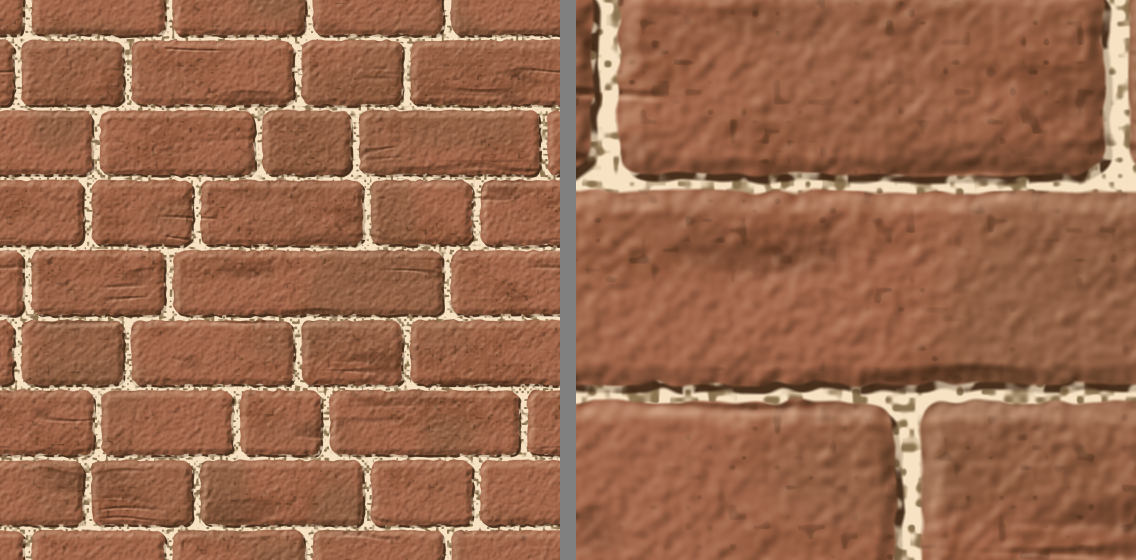
Left, the full canvas; right, a detail of the centre.
This texture is drawn by a WebGL 2 fragment shader. Its source:

```glsl
#version 300 es
precision highp float;

uniform vec2 u_resolution;
out vec4 fragColor;

const vec3 BRICK      = vec3(0.64, 0.40, 0.29);
const vec3 BRICK_DEEP = vec3(0.55, 0.33, 0.22);
const vec3 BRICK_DULL = vec3(0.51, 0.36, 0.25);
const vec3 HIGHLIGHT  = vec3(0.82, 0.64, 0.52);
const vec3 MORTAR     = vec3(0.97, 0.89, 0.77);
const vec3 MORTAR_PIT = vec3(0.55, 0.45, 0.31);
const vec3 SHADOW     = vec3(0.25, 0.15, 0.08);

const float ROWS = 8.0;
const float BED_OFFSET = 0.058;                // height of the lowest bed joint
const vec2 JOINT_HALF = vec2(0.0078, 0.0052);  // half widths: upright, level
const float CORNER = 0.017;
const float BEVEL = 0.013;
const float SOFT = 0.0014;                     // edge smoothing
const float RAGGED = 0.0042;
const float GRAIN = 0.30;
const float RELIEF = 1.35;
const vec2 TO_LIGHT = vec2(-0.0028, 0.0030);

// Upright joints of each course, bottom to top; a doubled value merges bricks.
const vec4 JOINTS[8] = vec4[8](
    vec4(0.156, 0.350, 0.655, 0.850), vec4(0.174, 0.421, 0.581, 0.934),
    vec4(0.031, 0.227, 0.531, 0.725), vec4(0.048, 0.301, 0.301, 0.798),
    vec4(0.156, 0.351, 0.655, 0.850), vec4(0.171, 0.461, 0.634, 0.970),
    vec4(0.031, 0.227, 0.531, 0.725), vec4(0.049, 0.301, 0.551, 0.798));

float hash(vec2 p) {
    return fract(sin(dot(p, vec2(127.1, 311.7))) * 43758.5453);
}

// Value noise that wraps over the unit square.
float noise(vec2 uv, vec2 cells) {
    vec2 p = uv * cells, i = floor(p), f = fract(p);
    f = f * f * (3.0 - 2.0 * f);
    vec2 a = mod(i, cells), b = mod(i + 1.0, cells);
    return mix(mix(hash(a), hash(vec2(b.x, a.y)), f.x),
               mix(hash(vec2(a.x, b.y)), hash(b), f.x), f.y);
}

float least(vec4 v) { return min(min(v.x, v.y), min(v.z, v.w)); }

// Signed distance to the nearest brick (x) and its random seed (y).
vec2 brickAt(vec2 uv) {
    uv += RAGGED * (vec2(noise(uv, vec2(90.0)), noise(uv.yx, vec2(84.0))) - 0.5);
    float course = (uv.y - BED_OFFSET) * ROWS;
    float row = mod(floor(course), ROWS);
    vec4 joints = JOINTS[int(row)];
    float left = least(fract(uv.x - joints));
    float right = least(fract(joints - uv.x));
    vec2 center = vec2(0.5 * (left - right), (fract(course) - 0.5) / ROWS);
    vec2 extent = vec2(0.5 * (left + right), 0.5 / ROWS) - JOINT_HALF;
    vec2 q = abs(center) - extent + CORNER;
    float dist = length(max(q, 0.0)) + min(max(q.x, q.y), 0.0) - CORNER;
    return vec2(dist, hash(vec2(row, round(fract(uv.x - left) * 1000.0))));
}

float coverage(float dist) { return 1.0 - smoothstep(-SOFT, SOFT, dist); }

// Thin level cracks, present only in scattered patches.
float cracks(vec2 uv) {
    float bend = noise(uv, vec2(14.0)) * 0.012;
    float line = noise(uv + vec2(0.0, bend), vec2(7.0, 56.0));
    float patches = smoothstep(0.60, 0.85, noise(uv, vec2(9.0, 23.0)));
    return patches * (1.0 - smoothstep(0.03, 0.22, abs(line - 0.45)));
}

// Surface height: bevelled body, slanted grain, fine grit and cracks.
float height(vec2 uv, float dist) {
    vec2 slant = vec2(uv.x + uv.y, uv.y - uv.x);
    float grain = noise(slant, vec2(58.0, 104.0)) + 0.8 * noise(uv, vec2(190.0));
    float body = 1.0 - smoothstep(-BEVEL, 0.002, dist);
    return body + GRAIN * grain - 0.35 * cracks(uv);
}

void main() {
    vec2 uv = gl_FragCoord.xy / u_resolution;
    vec2 brick = brickAt(uv);
    float litDist = brickAt(uv + TO_LIGHT).x;
    float inside = coverage(brick.x);

    // Brick tone: patches, one shade per brick, then dark pits.
    float blotch = 0.6 * noise(uv, vec2(11.0, 19.0)) + 0.4 * noise(uv, vec2(47.0, 61.0));
    vec3 face = mix(BRICK, BRICK_DEEP, 0.75 * smoothstep(0.42, 0.85, blotch));
    float dull = smoothstep(0.35, 0.8, noise(uv.yx, vec2(13.0, 10.0)));
    face = mix(face, BRICK_DULL, dull * (0.15 + 0.45 * brick.y));
    float pits = smoothstep(0.74, 0.95, noise(uv, vec2(150.0, 170.0)));
    face = mix(face, SHADOW, 0.42 * pits * smoothstep(0.25, 0.7, blotch));
    face = mix(face, SHADOW, 0.28 * cracks(uv));

    // Relief lit from the upper left.
    float relief = RELIEF * (height(uv, brick.x) - height(uv + TO_LIGHT, litDist));
    face = mix(face, HIGHLIGHT, clamp(relief, 0.0, 0.85));
    face = mix(face, SHADOW, clamp(-relief, 0.0, 0.8));

    // Gritty mortar with the broken shadow of the brick above and to its left.
    float grit = noise(uv, vec2(210.0));
    vec3 mortar = mix(MORTAR, MORTAR_PIT, smoothstep(0.48, 0.9, grit));
    float shade = coverage(brickAt(uv + 1.5 * TO_LIGHT).x);
    float broken = smoothstep(0.22, 0.55, noise(uv.yx, vec2(120.0)));
    mortar = mix(mortar, SHADOW, shade * mix(0.25, 0.95, broken));

    fragColor = vec4(mix(mortar, face, inside), 1.0);
}
```
